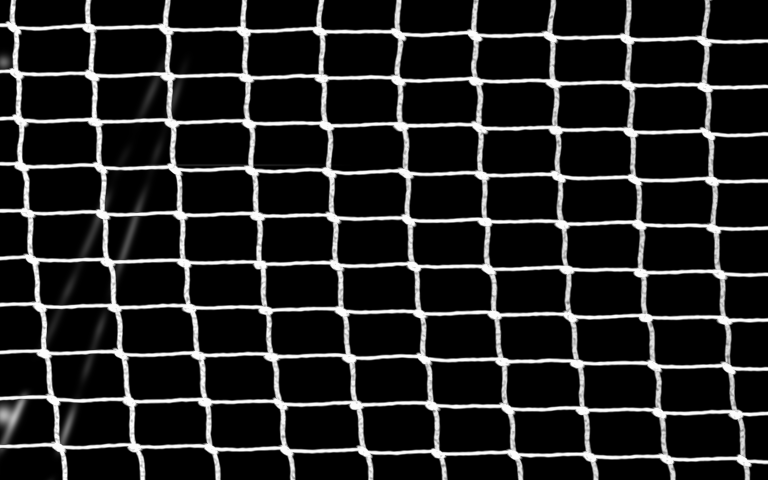
A WebGL 2 fragment shader for this pattern:

```glsl
#version 300 es
precision highp float;
// White knotted net on black, slightly skewed, with blurred streaks behind it.
// Knots sit on a bent grid; each pixel visits the nine nearest knots and draws
// the knot, its bowed strand to the right and its bowed strand downward.
uniform vec2 u_resolution;
out vec4 fragColor;

const float PI = 3.14159265;

vec2 hash2(vec2 c) {
    vec3 h = fract(c.xyx * vec3(0.1031, 0.1030, 0.0973));
    h += dot(h, h.yzx + 33.33);
    return fract((h.xx + h.yz) * h.zy);
}

float gradientNoise(vec2 p) {
    vec2 c = floor(p), f = p - c;
    vec2 u = f * f * (3.0 - 2.0 * f);
    vec2 o = vec2(1.0, 0.0);
    float a = dot(hash2(c) * 2.0 - 1.0, f);
    float b = dot(hash2(c + o.xy) * 2.0 - 1.0, f - o.xy);
    float d = dot(hash2(c + o.yx) * 2.0 - 1.0, f - o.yx);
    float e = dot(hash2(c + o.xx) * 2.0 - 1.0, f - o.xx);
    return mix(mix(a, b, u.x), mix(d, e, u.x), u.y);
}

// Knot centre for column c.x and row c.y, y pointing down
vec2 knotAt(vec2 c) {
    vec2 skew = vec2(c.y * (0.0046 + 0.0007 * c.y - 0.00023 * c.x),
                     c.x * (0.0019 + 0.00015 * c.x));
    vec2 jitter = (hash2(c + 17.0) - 0.5) * vec2(0.006, 0.004);
    return vec2(0.027, 0.056) + c * vec2(0.160, 0.0971) + skew + jitter;
}

// Distance to a strand from a to b; bow.x is an arc, bow.y an S bend
float strandDistance(vec2 p, vec2 a, vec2 b, vec2 bow) {
    vec2 d = b - a;
    float t = clamp(dot(p - a, d) / dot(d, d), 0.0, 1.0);
    vec2 side = vec2(-d.y, d.x) / length(d);
    float bend = bow.x * sin(PI * t) + bow.y * sin(2.0 * PI * t);
    return length(p - mix(a, b, t) - side * bend);
}

float cover(float d, float soft) {
    return 1.0 - smoothstep(-soft, soft, d);
}

float net(vec2 p, float soft) {
    // Rough edges and mottled fibres
    float fibre = gradientNoise(p * 150.0);
    float rough = 0.0012 * gradientNoise(p * 90.0 + 40.0);
    vec2 q = p + 0.0016 * vec2(gradientNoise(p * 38.0), gradientNoise(p * 38.0 + 9.0));

    // Nearest knot index
    float row = (p.y - 0.056 - 0.019 * p.x) / 0.0971;
    float column = (p.x - 0.027 - row * (0.0046 + 0.0007 * row)) / (0.160 - 0.00023 * row);
    vec2 nearest = round(vec2(column, row));

    float light = 0.0;
    for (int j = -1; j <= 1; j++) {
        for (int i = -1; i <= 1; i++) {
            vec2 c = nearest + vec2(i, j);
            vec2 k = knotAt(c);
            vec2 r = hash2(c + 61.0) - 0.5;

            // Thin bright strand, reaching the next knot above its centre
            vec2 right = knotAt(c + vec2(1.0, 0.0)) - vec2(0.004, 0.0045);
            float across = strandDistance(q, k, right, vec2(0.001 + 0.004 * r.x, 0.001));
            light = max(light, cover(across - 0.0036 + rough, soft));

            // Thicker, greyer strand going down
            vec2 below = knotAt(c + vec2(0.0, 1.0));
            float down = strandDistance(q, k + vec2(0.003, 0.0), below,
                                        vec2(-0.001 + 0.007 * r.y, -0.0022));
            float shade = 0.96 - 0.10 * p.x + 0.55 * min(fibre, 0.1);
            light = max(light, shade * cover(down - 0.0052 + rough, soft));

            // Lopsided knot, tilted down to the right
            vec2 v = q - k - vec2(0.0, 0.001);
            v.y -= (0.3 + 0.5 * r.x) * v.x;
            float knot = (length(v / vec2(0.0155, 0.0098)) - 1.0) * 0.0098;
            float knotShade = 1.0 + 0.5 * min(fibre + 0.1, 0.0);
            light = max(light, knotShade * cover(knot + 2.0 * rough, soft));
        }
    }
    return light;
}

// Soft slanted streaks and stray glows at the left
float backdrop(vec2 p) {
    float patchy = smoothstep(-0.35, 0.45, gradientNoise(vec2(p.x * 6.0, p.y * 13.0)));
    float start = smoothstep(0.10, 0.14, p.y);
    float first = exp(-pow((p.x - 0.396 + 0.42 * p.y) / 0.010, 2.0));
    float second = exp(-pow((p.x - 0.430 + 0.325 * p.y) / 0.009, 2.0));
    float glow = first * (0.28 + 0.5 * smoothstep(0.66, 0.80, p.y));
    glow = max(glow, second * (0.30 + 0.3 * smoothstep(0.80, 0.95, p.y)));
    glow *= start * patchy;
    glow += 0.7 * exp(-dot(p - vec2(0.008, 0.865), p - vec2(0.008, 0.865)) / 0.0004);
    glow += 0.4 * exp(-dot(p - vec2(0.008, 0.130), p - vec2(0.008, 0.130)) / 0.0002);
    float scratch = exp(-pow((p.y - 0.344) / 0.002, 2.0));
    return glow + 0.14 * scratch * smoothstep(0.28, 0.36, p.x) * smoothstep(0.75, 0.5, p.x);
}

void main() {
    vec2 p = vec2(gl_FragCoord.x, u_resolution.y - gl_FragCoord.y) / u_resolution.y;
    float soft = max(0.0024, 0.8 / u_resolution.y);
    float light = max(net(p, soft), backdrop(p));
    fragColor = vec4(vec3(min(light, 0.99)), 1.0);
}
```
